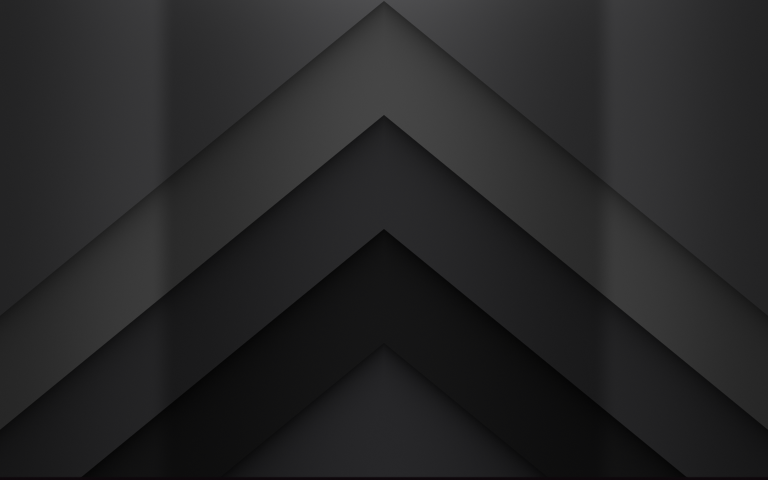
Give the GLSL for this background, as a Shadertoy shader.

```glsl
// Stacked dark chevrons pointing up, each sunk below the sheet above it.
// Every sheet is a folded half-plane with a soft shadow under its upper edge;
// a central light and two brighter side panels shade all sheets alike.

const int   CHEVRONS      = 4;
const float FIRST_APEX    = 0.998;   // height of the topmost tip
const float APEX_SPACING  = 0.2375;  // vertical step between tips
const float SLOPE         = 0.82;    // fall of the edges per unit of width
const float PANEL_EDGE    = 0.46;    // side panel distance from the centre
const float PANEL_SOFT    = 0.026;
const float CENTRE_FALL   = 0.39;    // light lost between centre and panel
const float SHADOW_REACH  = 0.026;
const float GLOW_HEIGHT   = 0.11;
const float GLOW_STRENGTH = 0.055;
const float BASE_LINE     = 0.006;

const vec3 BACKDROP   = vec3(0.248, 0.248, 0.254);
const vec3 BASE_COLOR = vec3(0.055, 0.030, 0.045);
const vec3 SHEETS[CHEVRONS] = vec3[CHEVRONS](
    vec3(0.272, 0.272, 0.272),
    vec3(0.163, 0.163, 0.169),
    vec3(0.084, 0.084, 0.086),
    vec3(0.152, 0.152, 0.160));
const float SHADOW_DEPTH[CHEVRONS] = float[CHEVRONS](0.42, 0.50, 0.62, 0.62);

float hash(vec2 p) {
    return fract(sin(dot(p, vec2(12.99, 78.23))) * 43758.5);
}

// Brightness across the canvas, by distance from the centre line.
float sideLight(float x) {
    float middle = 1.0 - CENTRE_FALL * smoothstep(0.0, PANEL_EDGE, x);
    float panel = mix(0.86, 0.55, smoothstep(PANEL_EDGE, 0.82, x));
    return mix(middle, panel,
               smoothstep(PANEL_EDGE - PANEL_SOFT, PANEL_EDGE + PANEL_SOFT, x));
}

void mainImage(out vec4 fragColor, in vec2 fragCoord) {
    vec2 p = fragCoord / iResolution.y;
    float pixel = 1.0 / iResolution.y;
    float x = abs(p.x - 0.5 * iResolution.x / iResolution.y);
    float light = sideLight(x);

    // Backdrop with a glow along the top
    float glow = exp((p.y - 1.0) / GLOW_HEIGHT) * exp(-3.5 * x * x);
    vec3 color = BACKDROP * light + GLOW_STRENGTH * glow;

    // Chevrons from the top down, each shaded under its edge
    float toPerpendicular = inversesqrt(1.0 + SLOPE * SLOPE);
    for (int i = 0; i < CHEVRONS; i++) {
        float apex = FIRST_APEX - APEX_SPACING * float(i);
        float depth = (apex - p.y - SLOPE * x) * toPerpendicular;
        float shadow = SHADOW_DEPTH[i] * exp(-max(depth, 0.0) / SHADOW_REACH);
        vec3 sheet = SHEETS[i] * light * (1.0 - shadow);
        color = mix(color, sheet, smoothstep(-0.7 * pixel, 0.7 * pixel, depth));
    }

    // Thin dark line along the bottom
    color = mix(BASE_COLOR, color,
                smoothstep(BASE_LINE - pixel, BASE_LINE + pixel, p.y));

    // Fine grain against banding
    color += (hash(p * 91.7) - 0.5) / 255.0;
    fragColor = vec4(color, 1.0);
}
```
